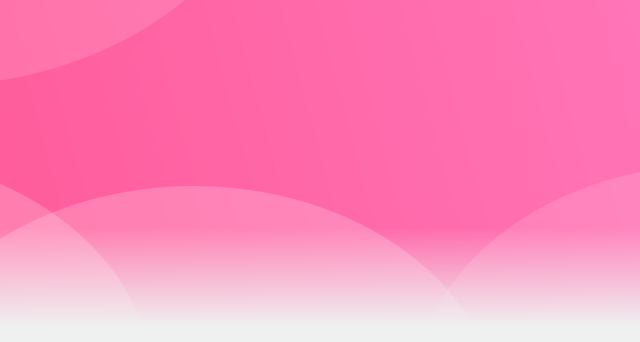
Reproduce this background procedurally as a WebGL 2 fragment shader.

```glsl
#version 300 es
precision highp float;
// Soft pink backdrop: a slanted gradient under four large translucent
// ellipses, fading into pale grey along the bottom edge.
// Ellipses are distance functions, in units of the canvas height.

uniform vec2 u_resolution;
out vec4 fragColor;

// Approximate signed distance to an axis-aligned ellipse
float ellipseDistance(vec2 p, vec2 radii) {
    float k = length(p / radii);
    return k * (k - 1.0) / max(length(p / (radii * radii)), 1e-4);
}

// Lay a veil of white over the colour inside an ellipse
vec3 addVeil(vec3 color, vec2 p, vec2 radii, float opacity) {
    float pixel = 1.0 / u_resolution.y;
    float inside = 1.0 - smoothstep(-0.7 * pixel, 0.7 * pixel, ellipseDistance(p, radii));
    return mix(color, vec3(1.0), inside * opacity);
}

void main() {
    vec2 p = gl_FragCoord.xy / u_resolution.y;
    float aspect = u_resolution.x / u_resolution.y;

    // Slanted gradient, spanning the canvas from corner to corner
    vec2 slope = vec2(0.966, 0.259);
    float along = dot(p, slope) / dot(vec2(aspect, 1.0), slope);
    vec3 color = mix(vec3(1.0, 0.357, 0.602), vec3(1.0, 0.459, 0.718), along);

    // One ellipse in the upper corner, three rising from below
    vec2 hill = vec2(0.893, 0.683);
    color = addVeil(color, p - vec2(-0.215, 1.527), vec2(1.024, 0.780), 0.13);
    color = addVeil(color, p - vec2(-0.446, -0.129), hill, 0.20);
    color = addVeil(color, p - vec2(0.566, -0.227), hill, 0.20);
    color = addVeil(color, p - vec2(2.101, -0.163), hill, 0.13);

    // Fade to pale grey at the bottom
    float fade = clamp((0.335 - p.y) / 0.29, 0.0, 1.0);
    color = mix(color, vec3(0.938, 0.941, 0.941), fade);

    fragColor = vec4(color, 1.0);
}
```
